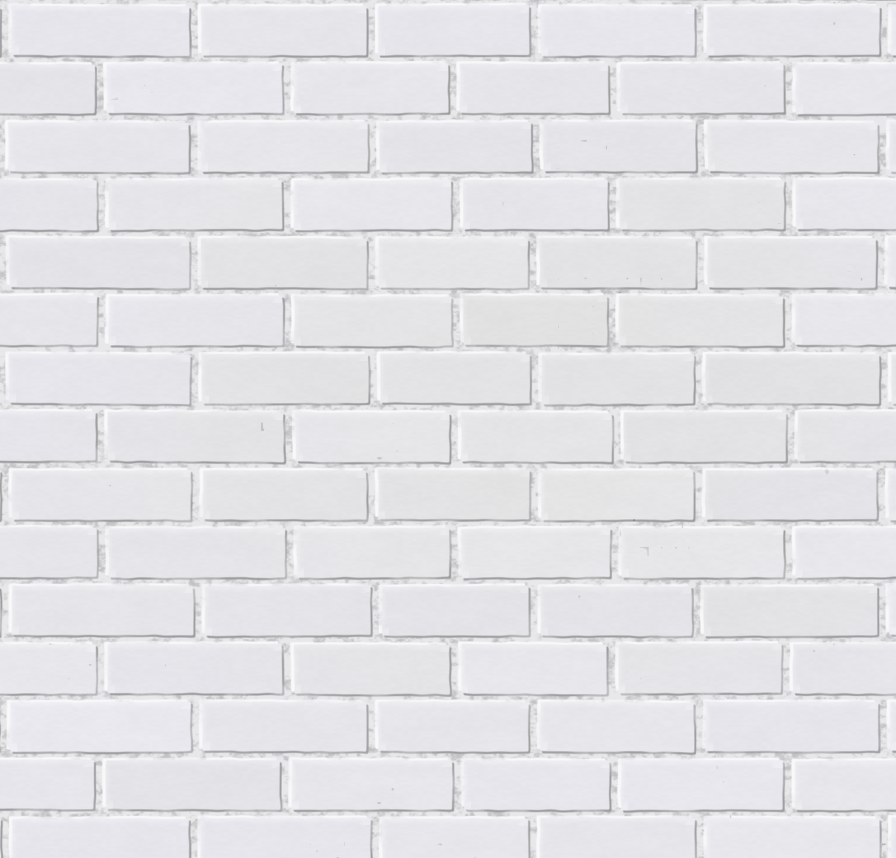
Give the GLSL for this texture, as a WebGL 1 fragment shader.

```glsl
precision highp float;
// White painted brick wall in running bond with lit bevels, thin shadows and rough mortar.
uniform vec2 u_resolution;

const float ASPECT = 0.957;      // wall height when its width is 1
const float COURSE = 0.0647;     // height of one course with its joint
const float BRICK = 0.1963;      // mean brick length with its joint
const vec2 HALF_JOINT = vec2(0.0066, 0.0048);
const vec3 MORTAR_DARK = vec3(0.76, 0.76, 0.77);
const vec3 MORTAR_LIGHT = vec3(0.91, 0.91, 0.92);
const vec3 PAINT_COOL = vec3(0.907, 0.905, 0.928);
const vec3 PAINT_WARM = vec3(0.888, 0.887, 0.889);
const vec3 BEVEL = vec3(0.972, 0.972, 0.978);
const vec3 SHADOW = vec3(0.62, 0.62, 0.63);

float hash(vec2 p) {
  vec3 q = fract(p.xyx * vec3(0.1031, 0.1030, 0.0973));
  q += dot(q, q.yzx + 33.33);
  return fract((q.x + q.y) * q.z);
}

float noise(vec2 p) {
  vec2 i = floor(p), f = fract(p);
  f = f * f * (3.0 - 2.0 * f);
  float low = mix(hash(i), hash(i + vec2(1.0, 0.0)), f.x);
  float high = mix(hash(i + vec2(0.0, 1.0)), hash(i + 1.0), f.x);
  return mix(low, high, f.y);
}

float fbm(vec2 p) {
  return 0.55 * noise(p) + 0.3 * noise(p * 2.1 + 17.0) + 0.15 * noise(p * 4.3 + 41.0);
}

// Position of the nth upright joint; lengths drift across the wall.
float jointX(float n, float row) {
  float k = n + 0.5 * mod(row, 2.0);
  float drift = 0.016 * cos(1.2566 * (k - 1.6));
  float jitter = 0.006 * (hash(vec2(n + 7.0, row + 31.0)) - 0.5);
  return 0.0115 + BRICK * k + drift + jitter;
}

float roundedBox(vec2 p, vec2 halfSize, float radius) {
  vec2 d = abs(p) - halfSize + radius;
  return length(max(d, 0.0)) + min(max(d.x, d.y), 0.0) - radius;
}

float cover(float d, float softness) {
  return 1.0 - smoothstep(-softness, softness, d);
}

vec3 mortarColor(vec2 p) {
  float grit = fbm(p * vec2(150.0, 190.0));
  return mix(MORTAR_DARK, MORTAR_LIGHT, smoothstep(0.12, 0.62, grit));
}

vec3 paintColor(vec2 p, vec2 id) {
  vec2 zone = (p - vec2(0.6, 0.5)) / vec2(0.42, 0.3);
  float warmth = 0.75 * exp(-dot(zone, zone)) + 0.5 * (hash(id + 53.0) - 0.4);
  vec3 color = mix(PAINT_COOL, PAINT_WARM, clamp(warmth, 0.0, 1.0));
  color += 0.016 * (hash(id + 11.0) - 0.5);
  color += 0.016 * (fbm(p * vec2(25.0, 60.0)) - 0.5);
  return color + 0.012 * (noise(p * vec2(190.0, 420.0)) - 0.5);
}

void main() {
  vec2 p = gl_FragCoord.xy / u_resolution * vec2(1.0, ASPECT);
  float softness = max(0.0011, 0.6 / u_resolution.x);

  // Course counted from the top, and the brick around this point
  float depth = (ASPECT - p.y) / COURSE - 0.03;
  float row = floor(depth);
  float left = jointX(-2.0, row);
  float right = left;
  float column = -2.0;
  for (int i = -1; i < 8; i++) {
    right = jointX(float(i), row);
    if (right > p.x) break;
    left = right;
    column = float(i);
  }
  vec2 id = vec2(column + 5.0, row + 5.0);

  // Brick-centred coordinates with slightly uneven edges
  vec2 q = vec2(p.x - 0.5 * (left + right), (0.5 - fract(depth)) * COURSE);
  q.y += 0.0012 * (hash(id + 23.0) - 0.5) + 0.012 * (hash(id + 71.0) - 0.5) * q.x;
  q += 0.0013 * (vec2(noise(p * 70.0), noise(p * 70.0 + 90.0)) - 0.5);
  vec2 halfSize = vec2(0.5 * (right - left), 0.5 * COURSE) - HALF_JOINT;
  float face = roundedBox(q, halfSize, 0.002);
  float lit = roundedBox(q + vec2(0.0038, -0.0026), halfSize, 0.002);
  float shaded = roundedBox(q - vec2(0.0022, -0.0024), halfSize, 0.002);

  // Mortar, then bevel light, then cast shadow, then painted face
  vec3 color = mortarColor(p);
  float lightWear = 0.65 + 0.35 * smoothstep(0.2, 0.6, noise(p * 45.0 + 9.0));
  float shadeWear = 0.6 + 0.4 * smoothstep(0.2, 0.7, noise(p * 38.0 + 61.0));
  color = mix(color, BEVEL, lightWear * cover(lit, softness));
  color = mix(color, SHADOW, shadeWear * cover(shaded, softness));
  color = mix(color, paintColor(p, id), cover(face, softness));

  // Soft sheen along the upper and left rims of the face
  float rim = cover(face, softness) * (1.0 - cover(lit + 0.0065, 0.004));
  float litSide = step(0.0, max(q.y - halfSize.y + 0.008, -q.x - halfSize.x + 0.008));
  color += 0.025 * rim * litSide;

  // Sparse small chips in the paint
  float chip = smoothstep(0.93, 0.99, noise(p * 130.0 + 5.0));
  color -= 0.12 * chip * step(0.8, noise(p * 14.0 + 27.0));

  gl_FragColor = vec4(clamp(color, 0.0, 1.0), 1.0);
}
```
